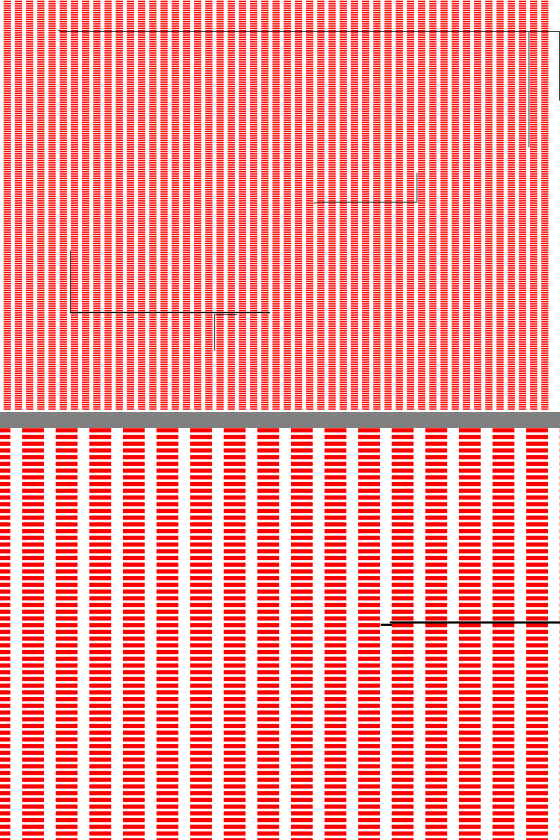
Top, the full canvas; bottom, a detail of the centre.
Give the GLSL for this pattern, as a WebGL 1 fragment shader.

```glsl
precision highp float;
// Columns of fine red dashes on white, crossed by a few thin black stray lines.

uniform vec2 u_resolution;

// Integral from 0 to x of a unit-period stripe that is on between a and b.
float stripeIntegral(float x, float a, float b) {
  return floor(x) * (b - a) + clamp(fract(x) - a, 0.0, b - a);
}

// Share of a footprint of width w, centred on x, that the stripes cover.
float stripes(float x, float w, float a, float b) {
  return (stripeIntegral(x + 0.5 * w, a, b) - stripeIntegral(x - 0.5 * w, a, b)) / w;
}

// Share of a square pixel of side w that an axis-aligned box covers.
float box(vec2 p, float w, vec2 lo, vec2 hi) {
  vec2 overlap = min(p + 0.5 * w, hi) - max(p - 0.5 * w, lo);
  vec2 share = clamp(overlap / w, 0.0, 1.0);
  return share.x * share.y;
}

// Horizontal or vertical stroke from a to b.
float stroke(vec2 p, float w, vec2 a, vec2 b, float thickness) {
  return box(p, w, min(a, b) - 0.5 * thickness, max(a, b) + 0.5 * thickness);
}

void main() {
  // One unit is a column pitch, 50 to the width; y runs down from the top.
  float pixel = 50.0 / u_resolution.x;
  vec2 p = vec2(gl_FragCoord.x, u_resolution.y - gl_FragCoord.y) * pixel;

  // 49 columns of 183 dashes, five dashes to the unit, with a bare margin.
  float dashes = stripes(p.x, pixel, 0.325, 0.975)
               * stripes(p.y * 5.0, pixel * 5.0, 0.34, 0.965)
               * box(p, pixel, vec2(0.0), vec2(49.0, 36.6));

  // Long line along the top with two drops at the right.
  float thin = 0.066;
  float ink = stroke(p, pixel, vec2(5.35, 2.82), vec2(50.0, 2.82), thin);
  ink = max(ink, stroke(p, pixel, vec2(5.23, 2.72), vec2(5.33, 2.72), thin));
  ink = max(ink, stroke(p, pixel, vec2(49.96, 2.82), vec2(49.96, 8.95), thin));
  ink = max(ink, stroke(p, pixel, vec2(47.23, 2.82), vec2(47.23, 13.12), thin));

  // Short hook in the middle.
  ink = max(ink, stroke(p, pixel, vec2(37.23, 15.47), vec2(37.23, 18.05), thin));
  ink = max(ink, stroke(p, pixel, vec2(28.3, 18.05), vec2(37.23, 18.05), thin));
  ink = max(ink, stroke(p, pixel, vec2(28.03, 18.12), vec2(28.3, 18.12), thin));

  // Heavier corner at the lower left and a small one beneath it.
  ink = max(ink, stroke(p, pixel, vec2(6.3, 22.42), vec2(6.3, 27.9), thin));
  ink = max(ink, stroke(p, pixel, vec2(6.3, 27.9), vec2(24.05, 27.9), 0.11));
  ink = max(ink, stroke(p, pixel, vec2(19.17, 28.06), vec2(21.15, 28.06), thin));
  ink = max(ink, stroke(p, pixel, vec2(19.17, 28.06), vec2(19.17, 31.3), thin));

  vec3 color = mix(vec3(1.0), vec3(1.0, 0.0, 0.0), dashes);
  gl_FragColor = vec4(mix(color, vec3(0.0), ink), 1.0);
}
```
